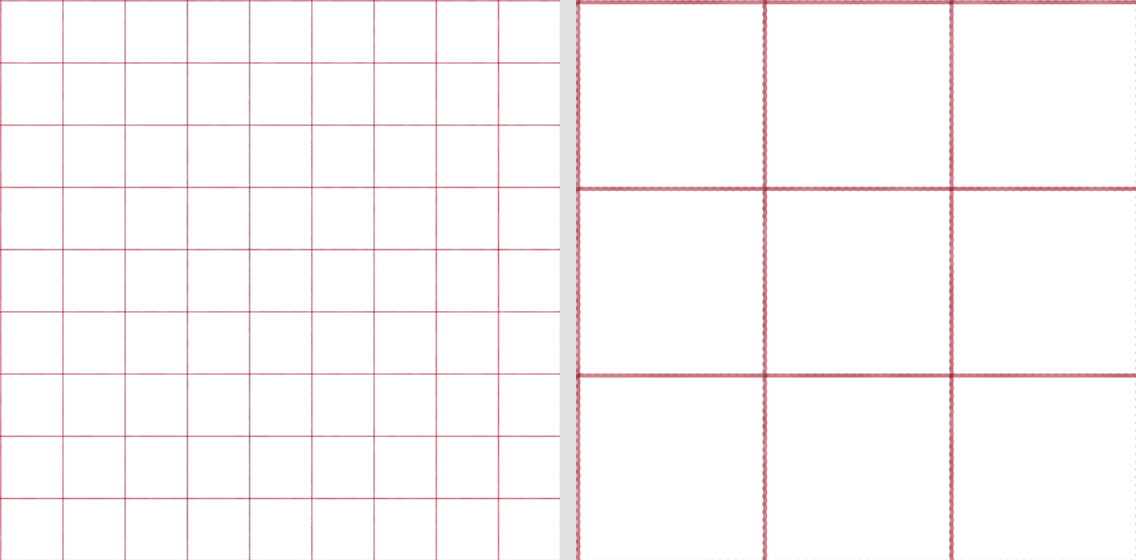
Left, the full canvas; right, a detail of the centre.
A WebGL 1 fragment shader for this pattern:

```glsl
precision highp float;

uniform vec2 u_resolution;

#define REPEATS 9.0
#define LINE_WIDTH 0.0024
#define FIRST_LINE 0.0013
#define SOFTNESS 1.4
#define STITCHES 216.0
#define ZIGZAG 0.00022
#define WEAR 0.22
#define INK vec3(0.78, 0.46, 0.51)
#define CLOTH vec3(1.0)

const float TAU = 6.28318;

float hash(vec2 p) {
  p = fract(p * vec2(0.1031, 0.1137));
  p += dot(p, p.yx + 33.33);
  return fract((p.x + p.y) * p.x * 17.3);
}

// Smooth random values along one thread
float threadNoise(float along, float thread) {
  float cell = floor(along);
  float t = smoothstep(0.0, 1.0, fract(along));
  return mix(hash(vec2(cell, thread)), hash(vec2(cell + 1.0, thread)), t);
}

// Share of a pixel footprint covered by a stripe centred on zero
float stripe(float across, float footprint) {
  float halfWidth = 0.5 * LINE_WIDTH;
  float low = max(across - 0.5 * footprint, -halfWidth);
  float high = min(across + 0.5 * footprint, halfWidth);
  return max(high - low, 0.0) / footprint;
}

// Density of a set of parallel woven threads; twill sets the stitch contrast
float threads(float across, float along, float footprint, float twill, float seed) {
  float position = (across - FIRST_LINE) * REPEATS + 0.5;
  float thread = floor(position) + seed;
  float offset = (fract(position) - 0.5) / REPEATS;

  // Stitches step from side to side and vary in strength
  float stitch = sin(TAU * (along * STITCHES + hash(vec2(thread, seed))));
  offset += ZIGZAG * twill * stitch;
  float wear = threadNoise(along * 70.0, thread) - 0.5;
  float density = 1.0 + WEAR * (wear + 0.45 * twill * stitch);
  return stripe(offset, footprint) * density;
}

void main() {
  vec2 p = gl_FragCoord.xy / u_resolution;
  p.y = 1.0 - p.y;
  vec2 footprint = SOFTNESS / u_resolution;

  float warp = threads(p.x, p.y, footprint.x, 1.0, 11.0);
  float weft = threads(p.y, p.x, footprint.y, 0.4, 47.0);

  // Crossing threads overlay and darken
  vec3 color = CLOTH * mix(vec3(1.0), INK, warp) * mix(vec3(1.0), INK, weft);
  gl_FragColor = vec4(color, 1.0);
}
```
